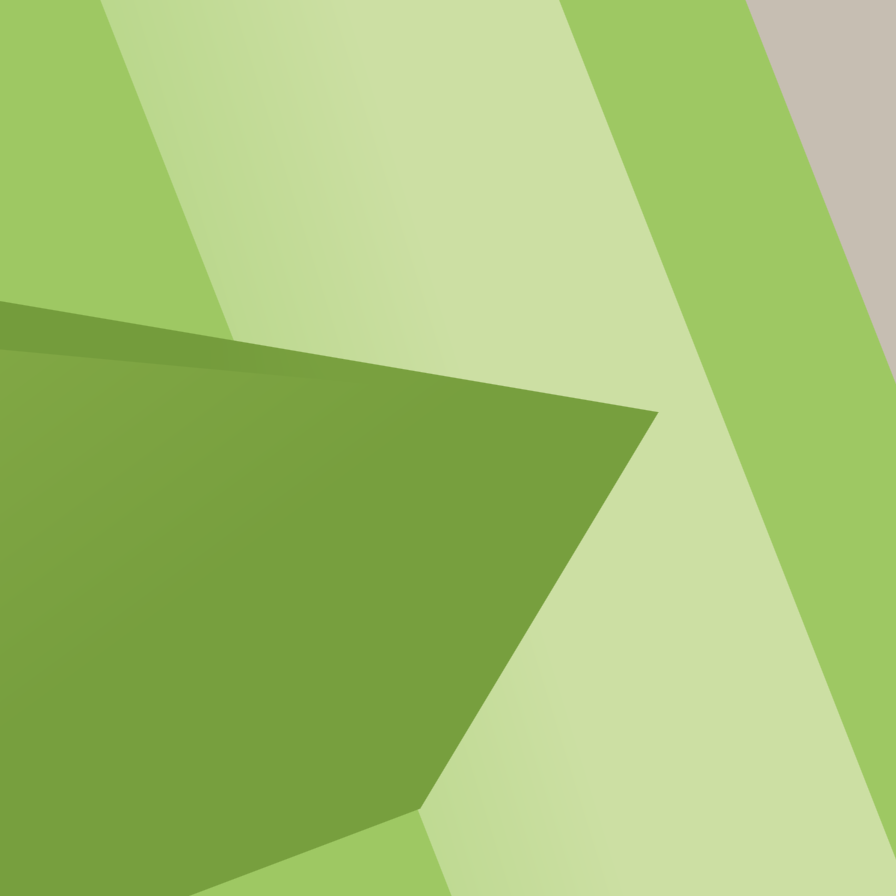
Write a WebGL 1 fragment shader that draws this background.

```glsl
precision highp float;
// Flat paper-like composition: parallel slanted bands in greens and grey,
// with a dark pointed facet entering from the left. Bands are offsets from
// one slanted axis; the facet is an intersection of smoothed half planes.

uniform vec2 u_resolution;

// Palette
const vec3 MID_GREEN   = vec3(0.62, 0.785, 0.39);
const vec3 PALE_GREEN  = vec3(0.80, 0.875, 0.64);
const vec3 PALE_SHADE  = vec3(0.73, 0.845, 0.55);
const vec3 WARM_GREY   = vec3(0.775, 0.745, 0.70);
const vec3 DARK_GREEN  = vec3(0.467, 0.622, 0.243);
const vec3 FOLD_GREEN  = vec3(0.455, 0.61, 0.235);
const vec3 FACET_LIGHT = vec3(0.505, 0.655, 0.268);

// Bands: horizontal shift per unit of descent, and edges along the top
const float BAND_SLANT = 0.392;
const float PALE_START = 0.112;
const float PALE_END   = 0.624;
const float GREY_START = 0.832;

// Pale band shading: its width, and how much it narrows downward
const float SHADE_WIDTH  = 0.28;
const float SHADE_NARROW = 0.08;

// Facet corners, and the crease below its upper edge
const vec2 FACET_LEFT   = vec2(0.0, 0.664);
const vec2 FACET_TIP    = vec2(0.735, 0.540);
const vec2 FACET_LOWER  = vec2(0.469, 0.0975);
const vec2 FACET_BASE   = vec2(0.211, 0.0);
const vec2 CREASE_LEFT  = vec2(0.0, 0.610);
const vec2 CREASE_RIGHT = vec2(0.45, 0.568);
const vec2 LIGHT_REACH  = vec2(0.60, 0.44);

// Coverage of a signed distance, smoothed over one pixel
float cover(float d, float pixel) {
  return clamp(d / pixel + 0.5, 0.0, 1.0);
}

// Signed distance to the line a-b, positive on its right side
float rightOf(vec2 p, vec2 a, vec2 b) {
  vec2 dir = normalize(b - a);
  return dot(p - a, vec2(dir.y, -dir.x));
}

vec3 bands(vec2 p, float pixel) {
  float descent = 1.0 - p.y;
  float across = p.x - BAND_SLANT * descent;
  float toDistance = inversesqrt(1.0 + BAND_SLANT * BAND_SLANT);

  float shade = (across - PALE_START + SHADE_NARROW * descent) / SHADE_WIDTH;
  vec3 pale = mix(PALE_SHADE, PALE_GREEN, clamp(shade, 0.0, 1.0));

  vec3 color = MID_GREEN;
  color = mix(color, pale, cover((across - PALE_START) * toDistance, pixel));
  color = mix(color, MID_GREEN, cover((across - PALE_END) * toDistance, pixel));
  return mix(color, WARM_GREY, cover((across - GREY_START) * toDistance, pixel));
}

float facetMask(vec2 p, float pixel) {
  float inside = rightOf(p, FACET_LEFT, FACET_TIP);
  inside = min(inside, rightOf(p, FACET_TIP, FACET_LOWER));
  inside = min(inside, rightOf(p, FACET_LOWER, FACET_BASE));
  return cover(inside, pixel);
}

vec3 facetColor(vec2 p, float pixel) {
  // Light fades from the crease's left end toward the lower right
  vec2 fade = vec2(p.x, CREASE_LEFT.y - p.y) / LIGHT_REACH;
  float light = clamp(1.0 - fade.x - fade.y, 0.0, 1.0);
  vec3 face = mix(DARK_GREEN, FACET_LIGHT, light);

  // The narrow fold blends into the face as it nears the tip
  float fold = 1.0 - cover(rightOf(p, CREASE_LEFT, CREASE_RIGHT), pixel);
  fold *= 1.0 - smoothstep(0.2, CREASE_RIGHT.x, p.x);
  return mix(face, FOLD_GREEN, fold);
}

void main() {
  vec2 p = gl_FragCoord.xy / u_resolution;
  float pixel = 1.3 / min(u_resolution.x, u_resolution.y);

  vec3 color = bands(p, pixel);
  color = mix(color, facetColor(p, pixel), facetMask(p, pixel));
  gl_FragColor = vec4(color, 1.0);
}
```
